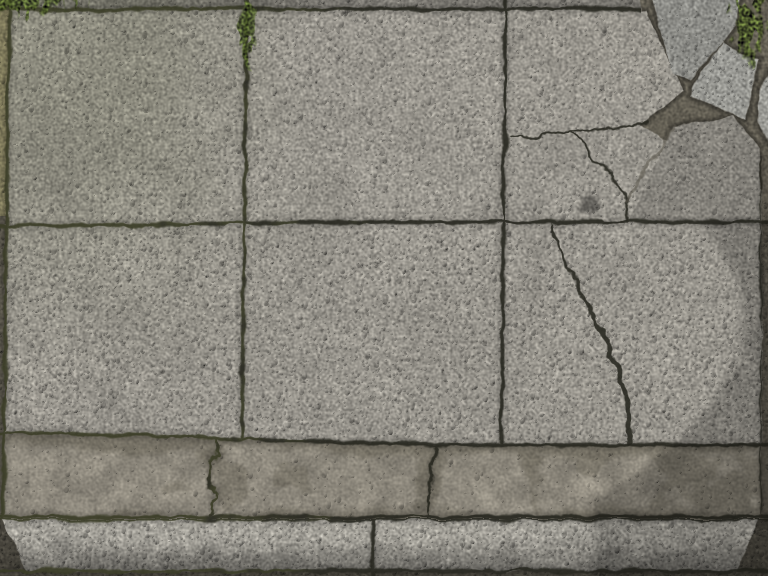
A WebGL 2 fragment shader for this texture:

```glsl
#version 300 es
precision highp float;
uniform vec2 u_resolution;
out vec4 fragColor;
const vec2 CANVAS = vec2(7.68, 5.76);
const vec3 SLAB = vec3(.605, .592, .56), COBBLE = vec3(.55, .53, .485), KERB = vec3(.6, .59, .56);
const vec3 LOOSE = vec3(.57, .57, .55), SOIL = vec3(.35, .335, .295), GAP = vec3(.15, .15, .12);
const vec3 MOSS = vec3(.25, .26, .16), GRASS = vec3(.33, .4, .17);
const float JOINT = .017, GRAIN = .4, SHADOW = .2;

vec2 hash2(vec2 p) {
  vec3 q = fract(p.xyx * vec3(.1031, .103, .0973));
  q += dot(q, q.yzx + 33.33);
  return fract((q.xx + q.yz) * q.zy);
}
float corner(vec2 cell, vec2 d) { return dot(hash2(cell + 57.) * 2. - 1., d); }
float noise(vec2 p) {
  vec2 i = floor(p), f = fract(p), u = f * f * (3. - 2. * f), e = vec2(1, 0);
  return mix(mix(corner(i, f), corner(i + e, f - e), u.x),
    mix(corner(i + e.yx, f - e.yx), corner(i + 1., f - 1.), u.x), u.y);
}
float fbm(vec2 p) {
  float sum = 0.;
  for (float amp = .6; amp > .05; amp *= .5) {
    sum += amp * noise(p);
    p = mat2(1.6, 1.2, -1.2, 1.6) * p + 7.3;
  }
  return sum;
}
float segment(vec2 p, vec2 a, vec2 b) {
  vec2 d = b - a;
  return length(p - a - d * clamp(dot(p - a, d) / dot(d, d), 0., 1.));
}
float crack(vec2 p, float v[10]) {
  float d = 9.;
  for (int i = 0; i < 8; i += 2) d = min(d, segment(p, vec2(v[i], v[i + 1]), vec2(v[i + 2], v[i + 3])));
  return d;
}
// Convex outline, corners clockwise; negative inside
float stone(vec2 p, float v[10]) {
  float d = -9.;
  for (int i = 0; i < 10; i += 2) {
    vec2 a = vec2(v[i], v[i + 1]), e = normalize(vec2(v[(i + 2) % 10], v[(i + 3) % 10]) - a);
    d = max(d, dot(p - a, vec2(-e.y, e.x)));
  }
  return d;
}
// Scattered chips, lit from the upper left
float chips(vec2 p, float density) {
  float shade = 0.;
  for (int k = 0; k < 9; k++) {
    vec2 c = floor(p) + vec2(k % 3 - 1, k / 3 - 1), r = hash2(c + 91.);
    vec2 d = (p - c - hash2(c)) * mix(vec2(.8, 1.4), vec2(1.4, .8), r.y);
    float size = .14 + .28 * r.y, body = 1. - smoothstep(size * .7, size, length(d));
    shade += step(r.x, density) * body * (dot(d, vec2(-.5, .8)) / size - .45);
  }
  return shade;
}
float ink(float d, float w) {
  float aa = CANVAS.y / u_resolution.y;
  return 1. - smoothstep(w - aa, w + aa, d);
}
void main() {
  vec2 p = gl_FragCoord.xy / u_resolution * CANVAS;
  float broad = fbm(p * 1.1), mottle = fbm(p * 4. + 11.);
  vec2 jag = vec2(fbm(p * 4.5), fbm(p * 4.5 + 31.)), q = p + .06 * jag, rough = p + .13 * jag;
  // Slabs
  float rowY = 1.43 - .12 * smoothstep(0., 5., q.x), lean = .011 * (q.y - 1.4);
  float midY = 3.5 + .04 * smoothstep(0., 3.8, q.x);
  float gap = min(abs(q.x - 2.42 - lean), abs(q.x - 5.01 - lean));
  gap = min(gap, min(min(abs(q.y - midY), abs(q.y - 5.67)), abs(q.y - rowY)));
  vec3 col = SLAB * (.985 + .13 * broad) * (1. - .2 * step(5.67, q.y));
  col *= 1. - vec3(.08, .07, .11) * smoothstep(3.4, 1., p.x + broad) * smoothstep(1.5, 5., p.y);
  float worn = .3 + .8 * broad + .3 * smoothstep(3.6, 3.2, p.y), relief = 1.;
  // Cobbles
  if (q.y < rowY) {
    vec2 c = p + .2 * jag;
    float s = c.y - .9, seam = min(abs(c.x - 2.13), abs(c.x - 4.29 - .17 * s));
    gap = min(min(seam, rowY - q.y), abs(q.y - .59));
    float damp = smoothstep(.14, .02, min(gap, abs(c.x - 5.33 + .12 * s)) + .3 * broad);
    float wet = fbm(p * 1.6 + 4.) + .25 * smoothstep(5.2, 6.6, p.x);
    col = mix(COBBLE * (1. + .3 * mottle), SOIL * 1.2, max(damp * .7, .5 * smoothstep(.19, .28, wet)));
    worn = .08, relief = .55;
  }
  // Kerb
  if (q.y < .57) {
    gap = min(abs(q.x - 3.73), min(.57 - q.y, abs(q.y - .05)));
    col = KERB * mix(.76, 1.06, smoothstep(.08, .42, q.y + .2 * mottle));
    float ends = min(q.x - .3 + .5 * q.y, 7.36 + .4 * q.y - q.x);
    col = mix(col, SOIL * .8, max(ink(ends, 0.), ink(q.y, .04)));
    worn = .65, relief = 1.;
  }
  // Broken corner: soil and loose stones
  float slab = stone(q, float[10](5.08, 5.66, 6.46, 5.66, 6.83, 4.84, 6.42, 4.52, 5.08, 4.39));
  float top = stone(q, float[10](6.52, 5.8, 7.42, 5.8, 7.35, 5.5, 6.92, 4.96, 6.72, 5.02));
  float pale = stone(q, float[10](7.22, 5.33, 7.58, 5.16, 7.46, 4.56, 6.9, 4.8, 6.92, 4.88));
  float low = stone(q, float[10](6.72, 4.48, 7.33, 4.6, 7.6, 4.28, 7.6, 3.55, 6.3, 3.56));
  pale = min(pale, length((q - vec2(7.76, 4.68)) * vec2(1, .5)) - .18);
  float bed = max(6.4 - q.x, 4.5 - .52 * (q.x - 6.4) - q.y), loose = min(min(slab, top), min(pale, low));
  col = mix(mix(col, LOOSE * .96, ink(top, 0.)), LOOSE * 1.06, ink(pale, 0.));
  col *= 1. - .13 * ink(low, 0.);
  float soil = ink(bed, 0.) * (1. - ink(loose, 0.));
  col = mix(col, SOIL * mix(.7, 1.1, smoothstep(0., .06, loose)), soil);
  if (bed < 0.) gap = max(gap, .2);
  // Side strips
  float left = q.x - .04 - .012 * (q.y - 1.4), high = step(4.2, q.y);
  if (q.y > .57) {
    vec3 strip = p.x < 1. && p.y > 3.6 ? vec3(.5, .48, .36) : SOIL;
    col = mix(col, strip, max(ink(left, 0.), ink(7.62 - q.x, 0.) * (1. - high)));
    gap = min(gap, min(abs(left), abs(q.x - 7.61) + high + .012));
  }
  // Grain and chips
  float grain = noise(p * 34.) + .5 * noise(p * 17. + 5.) + .35 * mottle;
  col *= 1. + GRAIN * relief * grain;
  col *= 1. + (.26 * chips(p * 9., worn) + .24 * chips(p * 17. + 3., worn + .1)) * (1. - soil);
  col *= 1. - .35 * smoothstep(.14, .05, length(rough - vec2(5.9, 3.71)));
  // Joints and cracks
  float width = JOINT * (1. + 1.8 * mottle), green = smoothstep(3.6, 1.6, p.x + 4. * mottle);
  col *= 1. - .12 * smoothstep(.08, .02, gap);
  col = mix(col, mix(GAP, MOSS, green * .8), .9 * smoothstep(width * 1.8, width * .4, gap));
  float lower = crack(rough, float[10](5.51, 3.5, 5.74, 2.97, 6.05, 2.36, 6.27, 1.8, 6.31, 1.33));
  float upper = crack(rough, float[10](5.08, 4.38, 5.72, 4.44, 6.05, 4.04, 6.27, 3.76, 6.28, 3.54));
  upper = min(upper, segment(rough, vec2(5.72, 4.44), vec2(6.45, 4.52)));
  float faint = segment(rough, vec2(6.27, 3.76), vec2(6.71, 4.46));
  float open = .014 + .014 * smoothstep(3.2, 1.8, p.y);
  col = mix(col, GAP, .88 * max(ink(lower, open), ink(upper, .012)));
  col = mix(col, SOIL, .6 * ink(faint, .014));
  // Cast shadow
  float bend = p.y - 2.56, edge = max(7.42 - .456 * bend * bend, 5.9);
  col *= 1. - SHADOW * smoothstep(-.08, .1, p.x - edge + .1 * broad) * smoothstep(3.6, 3.5, p.y);
  // Grass
  float tuft = max(1. - length((p - vec2(.2, 5.74)) * vec2(1.5, 5)), 1. - length((p - vec2(2.47, 5.5)) * vec2(8, 2)));
  tuft = max(tuft, 1. - length((p - vec2(7.5, 5.5)) * vec2(4, 2)));
  col = mix(col, GRASS * (.75 + 1.5 * grain), .8 * smoothstep(.3, .6, tuft + noise(rough * vec2(16, 7))));
  fragColor = vec4(clamp(col, 0., 1.), 1);
}
```
